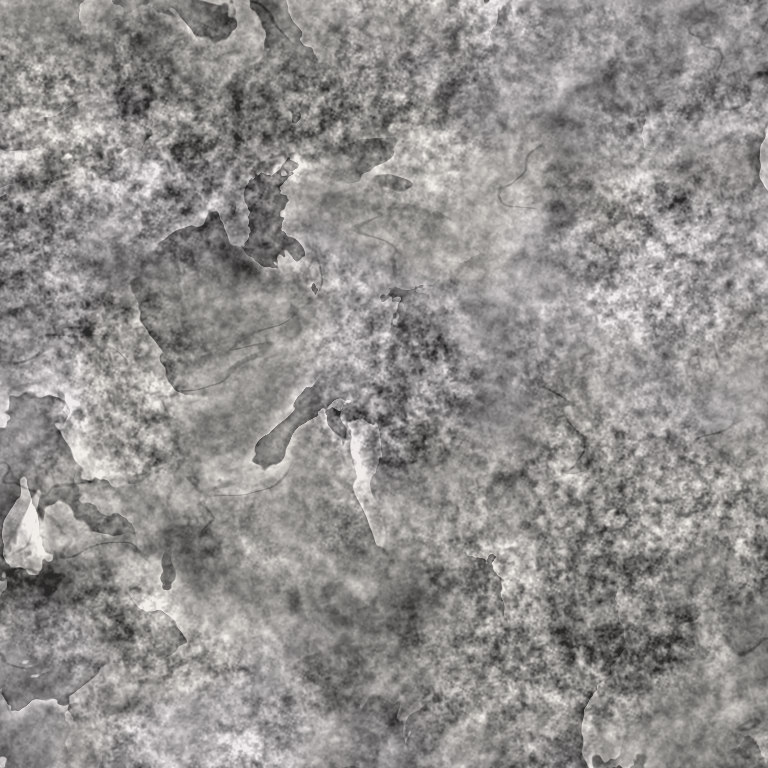
This texture is drawn by a WebGL 2 fragment shader. Its source:

```glsl
#version 300 es
precision highp float;
// Weathered grey rock face with speckled grain, pale broken ledges and dark hollows.

uniform vec2 u_resolution;
out vec4 fragColor;

const float MEAN_TONE = 0.565;
const vec3 WARM_GREY = vec3(1.015, 1.0, 0.978);
const vec3 MAUVE_GREY = vec3(1.008, 0.988, 0.994);

float hash(vec2 cell) {
  uvec2 q = uvec2(ivec2(cell)) * uvec2(1597u, 3812u + 1u);
  uint n = (q.x ^ q.y) * 74731u;
  n = (n ^ (n >> 15u)) * 28411u;
  n = (n ^ (n >> 13u)) * 60493u;
  return float((n ^ (n >> 16u)) & 65535u) / 65535.0;
}

float noise(vec2 p) {
  vec2 cell = floor(p);
  vec2 f = fract(p);
  vec2 w = f * f * (3.0 - 2.0 * f);
  float low = mix(hash(cell), hash(cell + vec2(1, 0)), w.x);
  float high = mix(hash(cell + vec2(0, 1)), hash(cell + vec2(1, 1)), w.x);
  return mix(low, high, w.y);
}

// Normalised octave sum; each octave is turned to hide the lattice.
float fbm(vec2 p, int octaves, float gain) {
  const mat2 turn = mat2(0.8, 0.6, -0.6, 0.8);
  float sum = 0.0, total = 0.0, weight = 1.0;
  for (int i = 0; i < octaves; i++) {
    sum += weight * noise(p);
    total += weight;
    weight *= gain;
    p = turn * p * 2.03 + 17.3;
  }
  return sum / total;
}

vec2 warp(vec2 p, float scale, float amount) {
  vec2 offset = vec2(fbm(p * scale + 3.1, 3, 0.5), fbm(p * scale + 41.7, 3, 0.5));
  return p + amount * (offset - 0.5);
}

// Pale lip on the upper side of a contour, soft shadow on the lower side.
float ledge(vec2 p, float scale, float seed) {
  float height = fbm(p * scale + seed, 6, 0.52) - 0.5;
  float presence = smoothstep(0.54, 0.72, fbm(p * 5.0 + seed * 1.7, 3, 0.5));
  float side = smoothstep(-0.004, 0.004, height);
  float lip = side * exp(-max(height, 0.0) / 0.035);
  float shadow = (1.0 - side) * exp(min(height, 0.0) / 0.045);
  return presence * (0.25 * lip - 0.16 * shadow);
}

// Brightness change of a rough surface lit from the upper left.
float relief(vec2 p) {
  vec2 toLight = vec2(-0.004, 0.009);
  return fbm(p * 7.0 + 90.0, 5, 0.55) - fbm((p + toLight) * 7.0 + 90.0, 5, 0.55);
}

// Short thin fissures where a noise field crosses its middle value.
float fissure(vec2 p) {
  float line = abs(fbm(p * vec2(5.0, 9.0) + 63.0, 4, 0.5) - 0.5);
  float presence = smoothstep(0.56, 0.70, noise(p * 9.0 + 29.0));
  return presence * (1.0 - smoothstep(0.003, 0.016, line));
}

float grain(vec2 p) {
  float speckle = fbm(p * 78.0 + 11.0, 3, 0.88) - 0.5;
  float strength = mix(0.38, 0.92, smoothstep(0.3, 0.7, fbm(p * 6.0 + 130.0, 3, 0.6)));
  return speckle * strength;
}

void main() {
  vec2 p = gl_FragCoord.xy / u_resolution.y;
  vec2 rock = warp(p, 5.0, 0.14);

  // Broad stains and medium mottling
  float tone = MEAN_TONE;
  tone += 0.46 * (fbm(rock * vec2(3.6, 4.6) + 7.0, 4, 0.58) - 0.5);
  tone += 0.40 * (fbm(rock * 22.0 + 51.0, 3, 0.75) - 0.5);

  // Broken surface
  for (int i = 0; i < 3; i++) {
    float layer = float(i);
    tone += ledge(rock, 3.2 + 1.1 * layer, 23.0 + 37.0 * layer);
  }
  tone += 0.8 * relief(rock);
  tone -= 0.13 * fissure(rock);

  // Hollows and mineral grain
  float hollow = smoothstep(0.60, 0.76, fbm(rock * vec2(5.5, 8.0) + 210.0, 4, 0.5));
  tone -= 0.15 * hollow;
  tone += grain(p);
  tone = clamp(tone, 0.16, 0.93);

  // Slight mineral tint
  float mauve = smoothstep(0.45, 0.65, fbm(p * 4.0 + 170.0, 3, 0.5));
  fragColor = vec4(tone * mix(WARM_GREY, MAUVE_GREY, mauve), 1.0);
}
```
